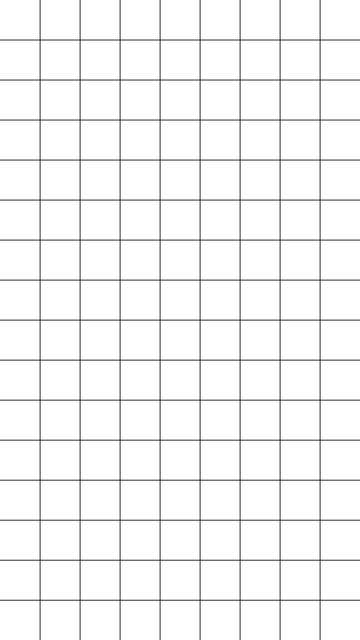
A Shadertoy shader for this pattern:

```glsl
// Plain square grid of thin dark rules on white paper, open at the outer edges.
#define CELLS vec2(9.0, 15.993)      // repeats across and down
#define LAST_RULE vec2(8.0, 15.0)    // index of the last inner rule
#define RULE_SHIFT vec2(0.003, 0.0)  // small offset, in cells
#define RULE_WIDTH 0.024             // rule thickness, in cells
#define SOFTNESS 1.2                 // filter width, in output pixels
#define PAPER vec3(1.0)
#define INK vec3(0.15)

// Share of the filter footprint covered by the nearest rule, per axis.
vec2 ruleCoverage(vec2 cell, vec2 footprint) {
    vec2 index = clamp(round(cell), vec2(1.0), LAST_RULE);
    vec2 offset = abs(cell - index);
    vec2 low = max(offset - 0.5 * footprint, vec2(-0.5 * RULE_WIDTH));
    vec2 high = min(offset + 0.5 * footprint, vec2(0.5 * RULE_WIDTH));
    return clamp((high - low) / footprint, 0.0, 1.0);
}

void mainImage(out vec4 fragColor, in vec2 fragCoord) {
    // Cell coordinates, counted from the upper left corner.
    vec2 uv = fragCoord / iResolution.xy;
    vec2 cell = vec2(uv.x, 1.0 - uv.y) * CELLS - RULE_SHIFT;
    vec2 footprint = SOFTNESS * CELLS / iResolution.xy;

    // Crossing rules merge into one flat layer of ink.
    vec2 rule = ruleCoverage(cell, footprint);
    float ink = 1.0 - (1.0 - rule.x) * (1.0 - rule.y);
    fragColor = vec4(mix(PAPER, INK, ink), 1.0);
}
```
